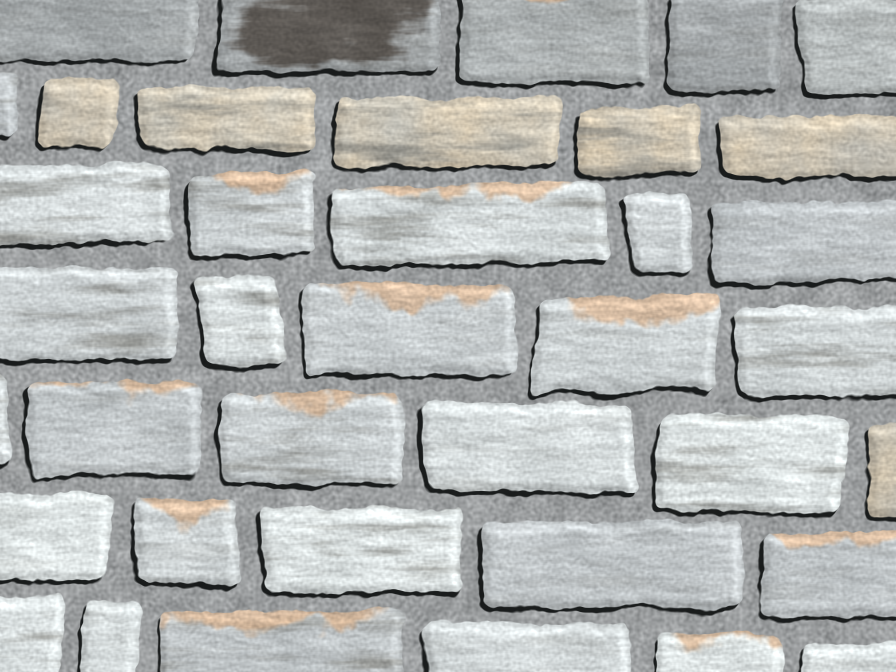
A Shadertoy shader for this texture:

```glsl
// Sunlit wall of rough, pale ledge stones set in grey mortar.
// Jittered courses are cut into stones of random width; each is a warped
// rounded box with bevel, strata and stains, casting a shadow down and left.

struct Stone { float dist; vec2 local; vec2 extent; vec2 id; };

vec2 hash2(vec2 p) {
    vec3 q = fract(p.xyx * vec3(0.1031, 0.1030, 0.0973));
    q += dot(q, q.yzx + 33.33);
    return fract((q.xx + q.yz) * q.zy);
}

// Gradient noise, about -0.6 to 0.6
float noise(vec2 p) {
    vec2 i = floor(p), f = fract(p);
    vec2 u = f * f * f * (f * (f * 6.0 - 15.0) + 10.0);
    vec2 o = vec2(0.0, 1.0);
    float a = dot(hash2(i) * 2.0 - 1.0, f);
    float b = dot(hash2(i + o.yx) * 2.0 - 1.0, f - o.yx);
    float c = dot(hash2(i + o) * 2.0 - 1.0, f - o);
    float d = dot(hash2(i + 1.0) * 2.0 - 1.0, f - 1.0);
    return mix(mix(a, b, u.x), mix(c, d, u.x), u.y);
}

float fbm(vec2 p) {
    float sum = 0.0, amp = 0.6;
    for (int i = 0; i < 4; i++) {
        sum += amp * noise(p);
        p = p * 2.03 + 17.3;
        amp *= 0.55;
    }
    return sum;
}

float courseEdge(float row) {
    return 0.92 - 0.158 * (row + 0.24 * (hash2(vec2(row + 31.0, 7.0)).x - 0.5));
}

float jointEdge(float col, float row) {
    float jitter = 0.68 * (hash2(vec2(col + 20.0, row * 3.0 + 60.0)).x - 0.5);
    return 0.29 * (col + jitter + hash2(vec2(row + 9.0, 3.0)).y);
}

Stone nearestStone(vec2 p) {
    // Chipped, wavering outlines
    p += 0.017 * vec2(fbm(p * 11.0), fbm(p * 13.0 + 40.0));
    p += 0.004 * vec2(noise(p * 57.0), noise(p * 61.0 + 9.0));
    Stone best = Stone(1e3, vec2(0.0), vec2(1.0), vec2(0.0));
    float baseRow = floor((0.92 - p.y - 0.05 * p.x) / 0.158);
    for (int r = -1; r <= 1; r++) {
        float row = baseRow + float(r);
        float top = courseEdge(row), bottom = courseEdge(row + 1.0);
        float baseCol = floor(p.x / 0.29 - hash2(vec2(row + 9.0, 3.0)).y);
        for (int c = -1; c <= 1; c++) {
            vec2 id = vec2(baseCol + float(c), row);
            vec2 rnd = hash2(id + vec2(71.0, 43.0));
            float left = jointEdge(id.x, row), right = jointEdge(id.x + 1.0, row);
            vec2 center = 0.5 * vec2(left + right, top + bottom);
            center.y += 0.008 * (rnd.x - 0.5) - 0.05 * center.x;
            vec2 extent = 0.5 * vec2(right - left, top - bottom) - 0.013 - 0.006 * rnd.yx;
            // Slightly tilted beds and slanted ends
            vec2 q = p - center;
            q += q.yx * (rnd - 0.5) * vec2(0.25, 0.05);
            vec2 e = abs(q) - extent + 0.013;
            float d = length(max(e, 0.0)) + min(max(e.x, e.y), 0.0) - 0.013;
            if (d < best.dist) best = Stone(d, q, extent, id);
        }
    }
    return best;
}

vec3 stoneColor(vec2 p, Stone s) {
    vec2 rnd = hash2(s.id + vec2(17.0, 91.0));
    vec2 kind = hash2(s.id + vec2(53.0, 29.0));
    vec2 q = p + s.id * 3.7;
    vec2 rel = s.local / s.extent;
    float streak = fbm(q * vec2(5.0, 34.0));
    float blotch = fbm(q * 9.0);
    vec3 col = mix(vec3(0.74, 0.76, 0.77), vec3(0.87, 0.895, 0.895), rnd.x);
    if (s.id.y < -0.5) col *= 0.83;
    // Tan stones, mostly in the second course
    float tan_ = step(kind.x, abs(s.id.y) < 0.5 ? 0.65 : 0.1);
    col = mix(col, vec3(0.80, 0.75, 0.66), tan_ * (0.75 + blotch));
    // Grey bands along the strata
    float banded = step(0.6, rnd.y);
    col = mix(col, vec3(0.52, 0.52, 0.50), (0.2 + 0.5 * banded) * smoothstep(-0.05, 0.4, streak));
    // Rust along some upper edges
    float rust = step(0.68, kind.x) * smoothstep(0.55, 0.8, rel.y + 1.3 * blotch - 0.4 * rel.x * rel.x);
    col = mix(col, vec3(0.79, 0.65, 0.52), 0.75 * rust);
    // Dark weathered faces
    float soot = step(0.88, kind.y) * smoothstep(0.2, -0.25, length(rel * rel) - 0.72 + blotch + streak);
    col = mix(col, vec3(0.33, 0.31, 0.29), 0.9 * soot);
    return col + 0.14 * blotch;
}

void mainImage(out vec4 fragColor, in vec2 fragCoord) {
    vec2 p = fragCoord / iResolution.y;
    float soft = 1.0 / iResolution.y;
    vec2 toLight = vec2(0.0055, 0.0065);
    Stone s = nearestStone(p);
    float litDist = nearestStone(p + toLight).dist;
    float face = smoothstep(soft, -soft, s.dist);

    // Mortar with sandy grain and a cast shadow of ragged width
    vec3 mortar = vec3(0.61, 0.62, 0.625) + 0.16 * fbm(p * 26.0) + 0.17 * noise(p * 150.0);
    float shadow = smoothstep(0.0015, -0.002, litDist + 0.006 * noise(p * 15.0));
    mortar = mix(mortar, vec3(0.06, 0.07, 0.07), 0.93 * shadow);

    // Stone relief: bevelled rim, split strata, fine grain
    vec3 col = stoneColor(p, s);
    float rim = smoothstep(0.0, 0.016, -s.dist) - smoothstep(0.0, 0.016, -litDist);
    vec2 q = p + s.id * 1.9, strata = vec2(13.0, 42.0);
    float split = fbm(q * strata) - fbm((q + 0.6 * toLight) * strata);
    col *= 1.0 + 0.22 * rim + 0.36 * split + 0.15 * noise(p * 170.0);
    fragColor = vec4(clamp(mix(mortar, col, face), 0.0, 1.0), 1.0);
}
```
